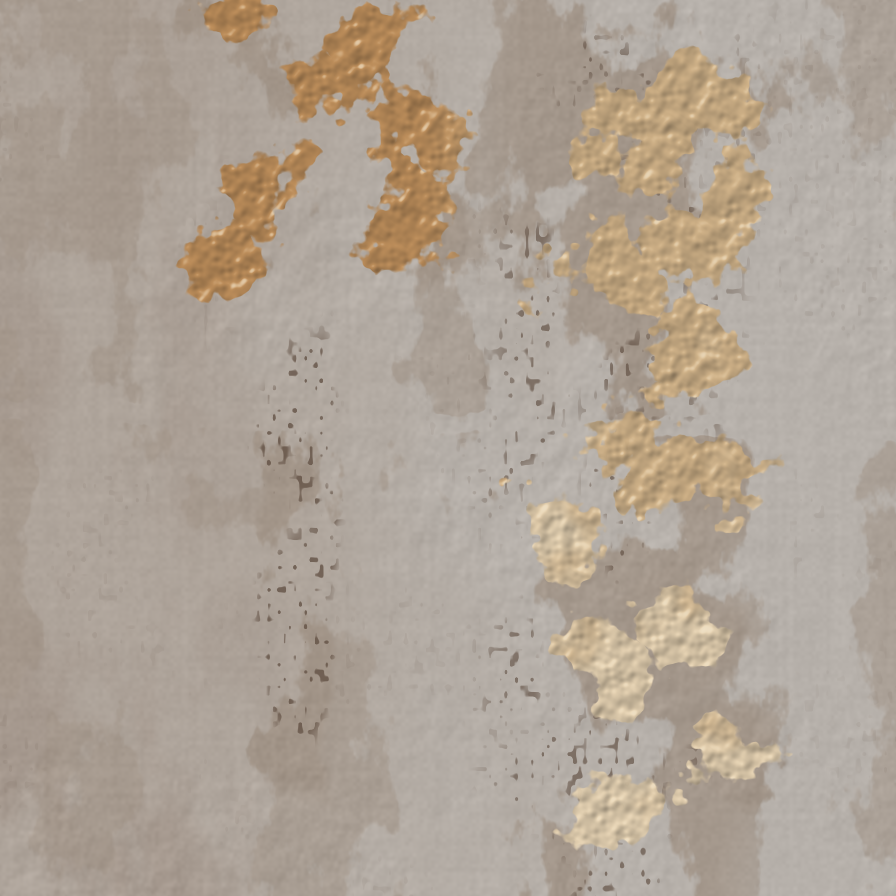
Reproduce this texture procedurally as a Shadertoy shader.

```glsl
#define WEAR_LEVEL 0.58
#define WEAR_SCALE vec2(10.0, 6.5)
#define RELIEF 0.16
#define GRAIN 0.022
#define FOIL_LEVEL 0.16
#define FOIL_CRINKLE 1.0
#define LIGHT_STEP vec2(-0.0025, 0.0035)

const vec3 COOL_PLASTER = vec3(0.715, 0.692, 0.668);
const vec3 WARM_PLASTER = vec3(0.690, 0.652, 0.615);
const vec3 STAIN = vec3(0.635, 0.582, 0.540);
const vec3 WORN = vec3(0.628, 0.575, 0.525);
const vec3 SPECK = vec3(0.370, 0.300, 0.250);
const vec3 AMBER = vec3(0.675, 0.500, 0.310);
const vec3 GILT = vec3(0.745, 0.635, 0.480);
const vec3 PALE_GOLD = vec3(0.815, 0.745, 0.630);
const vec3 GLINT = vec3(0.920, 0.870, 0.770);

float hash(vec2 p) {
    vec3 q = fract(p.xyx * 0.1031);
    q += dot(q, q.yzx + 33.33);
    return fract((q.x + q.y) * q.z);
}

float noise(vec2 p) {
    vec2 cell = floor(p), f = fract(p);
    f = f * f * (3.0 - 2.0 * f);
    float low = mix(hash(cell), hash(cell + vec2(1, 0)), f.x);
    float high = mix(hash(cell + vec2(0, 1)), hash(cell + vec2(1, 1)), f.x);
    return mix(low, high, f.y);
}

float fbm(vec2 p, int octaves) {
    float sum = 0.0, total = 0.0, weight = 0.5;
    for (int i = 0; i < octaves; i++) {
        sum += weight * noise(p);
        total += weight;
        weight *= 0.55;
        p = mat2(0.8, 0.6, -0.6, 0.8) * p * 2.03 + 17.3;
    }
    return sum / total;
}

// Soft-edged interval
float band(float x, float start, float end, float soft) {
    return smoothstep(start - soft, start + soft, x)
         * (1.0 - smoothstep(end - soft, end + soft, x));
}

// Overlapping leaf patches scattered up a column; positive inside
float leafColumn(vec2 p, vec2 low, vec2 high, int count, vec2 size, float seed) {
    float field = -1.0;
    for (int i = 0; i < count; i++) {
        float id = float(i);
        float along = (id + 0.3 + 0.4 * hash(vec2(id, seed))) / float(count);
        float across = 0.5 * (hash(vec2(id, seed + 5.0)) + mod(id, 2.0));
        vec2 radius = size * mix(vec2(0.75), vec2(1.3),
            vec2(hash(vec2(id, seed + 9.0)), hash(vec2(id, seed + 13.0))));
        vec2 centre = mix(low, high, vec2(across, along));
        field = max(field, 1.0 - length((p - centre) / radius));
    }
    return field;
}

float plasterHeight(vec2 p) {
    return fbm(p * vec2(42.0, 34.0), 3);
}

float foilHeight(vec2 p) {
    return fbm(p * 75.0, 2);
}

void mainImage(out vec4 fragColor, in vec2 fragCoord) {
    vec2 p = fragCoord / min(iResolution.x, iResolution.y);
    vec2 warp = vec2(fbm(p * 11.0, 4), fbm(p * 11.0 + 40.0, 4)) - 0.5;
    vec2 ragged = p + warp * 0.10;

    // Plaster: cool on the right, warm and stained on the left
    float cloud = fbm(p * vec2(4.0, 3.0) + 8.0, 4);
    vec3 color = mix(WARM_PLASTER, COOL_PLASTER,
        smoothstep(0.1, 0.8, p.x + 0.6 * (cloud - 0.5)));
    float stained = (1.0 - smoothstep(0.12, 0.42, p.x)) * (1.0 - 0.5 * p.y);
    float mottling = smoothstep(0.38, 0.62, fbm(p * vec2(9.0, 5.0) + 61.0, 6));
    color = mix(color, STAIN, stained * (0.15 + 0.75 * mottling));

    // Gold leaf fields
    float leftLeaf = leafColumn(ragged, vec2(0.25, 0.68), vec2(0.47, 1.02),
        7, vec2(0.048, 0.058), 3.0);
    float rightLeaf = leafColumn(ragged, vec2(0.62, 0.06), vec2(0.88, 0.93),
        12, vec2(0.066, 0.056), 21.0);
    float leaf = max(leftLeaf, rightLeaf);

    // Worn areas, strongest in two columns and around the leaf
    vec2 edge = p + warp * 0.05;
    float columns = band(edge.x, 0.285, 0.375, 0.008) * band(edge.y, 0.12, 0.72, 0.02);
    columns = max(columns, 0.85 * band(edge.x, 0.55, 0.82, 0.04));
    float halo = smoothstep(-0.8, 0.1, leaf);
    float wear = fbm(p * WEAR_SCALE + 23.0, 6) + 0.09 * columns + 0.05 * halo;
    float scrape = band(p.y + 0.03 * p.x + 0.02 * warp.y, 0.535, 0.555, 0.004);
    wear -= 0.12 * scrape;
    float worn = smoothstep(WEAR_LEVEL - 0.025, WEAR_LEVEL + 0.03, wear);
    color = mix(color, WORN, worn * mix(0.55, 0.9, max(columns, halo)));

    // Trowel relief, brushed lines and fine grain
    float roughness = mix(0.25, 1.0, smoothstep(0.42, 0.62, cloud + 0.12 * columns));
    color += RELIEF * roughness * (plasterHeight(p) - plasterHeight(p + LIGHT_STEP));
    float brushed = noise(p * vec2(7.0, 170.0)) + noise(p * vec2(170.0, 7.0)) - 1.0;
    color += 0.014 * brushed + GRAIN * (noise(p * 240.0) - 0.5);

    // Dark pits clustered in the worn columns
    float cluster = smoothstep(0.50, 0.64, fbm(p * vec2(9.0, 7.0) + 90.0, 3));
    float pits = smoothstep(0.74, 0.88, noise(p * vec2(170.0, 120.0)));
    color = mix(color, SPECK, 0.75 * pits * cluster * (0.12 + 0.88 * columns));

    // Crinkled leaf: amber at left, paler towards the lower right
    float flaking = 1.5 * (fbm(p * 17.0 + 31.0, 5) - 0.5) + 0.45 * (noise(p * 95.0) - 0.5);
    float coverage = smoothstep(FOIL_LEVEL - 0.06, FOIL_LEVEL + 0.06, leaf + flaking);
    vec3 gold = mix(GILT, PALE_GOLD, 1.0 - smoothstep(0.25, 0.60, p.y + 0.8 * warp.x));
    gold = mix(AMBER, gold, smoothstep(0.46, 0.60, p.x));
    float crinkle = FOIL_CRINKLE * (foilHeight(p) - foilHeight(p + LIGHT_STEP));
    gold *= 1.0 + 0.65 * crinkle;
    gold = mix(gold, GLINT, 0.7 * smoothstep(0.12, 0.38, crinkle));
    color = mix(color, gold, coverage * 0.95);

    fragColor = vec4(clamp(color, 0.0, 1.0), 1.0);
}
```
